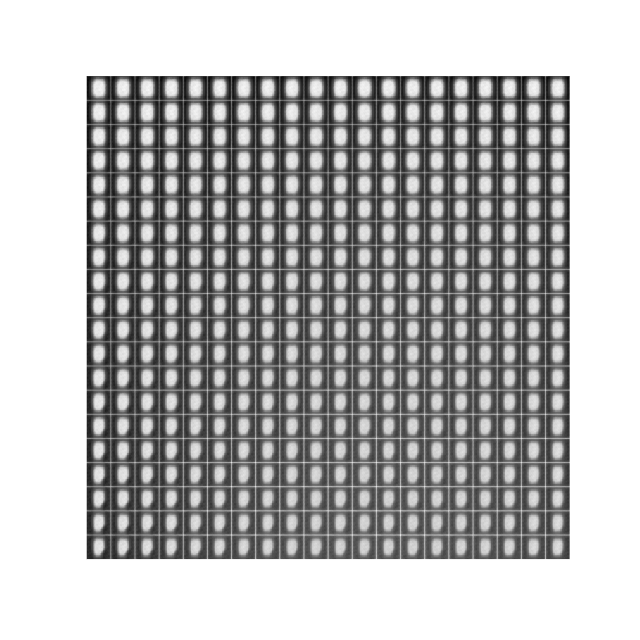
Write a WebGL 1 fragment shader that draws this pattern.

```glsl
precision highp float;
// A square panel of 20 by 20 grey cells on a white ground: each has a bright
// soft blob in a dark frame, parted by thin pale lines. Contrast falls towards
// the lower middle; superellipses, Gaussian lines and layered sines build it.

uniform vec2 u_resolution;

#define CELLS 20.0
#define PANEL_MIN vec2(0.1354, 0.1263)
#define PANEL_SIZE 0.7546
#define BLOCKS 14.0
#define LINE_WIDTH 0.027
#define HALO_WIDTH 0.075
#define BLOB_TOP vec2(0.270, 0.375)
#define BLOB_BOTTOM vec2(0.215, 0.350)
#define FRAME_TONES vec2(0.03, 0.31)
#define BLOB_TONES vec2(0.95, 0.83)
#define LINE_TONES vec2(0.36, 0.60)
#define GRAIN 0.035

// Coarse steps with softened edges inside a cell.
vec2 softBlocks(vec2 p) {
  vec2 s = p * BLOCKS;
  return (floor(s) + smoothstep(0.15, 0.85, fract(s))) / BLOCKS;
}

// Layered sines; the cell index shifts the phase a little.
float mottle(vec2 p, vec2 cell) {
  float a = sin(p.x * 23.0 + cell.x * 0.43 + sin(p.y * 17.0 + cell.y * 0.31));
  float b = sin(p.y * 39.0 - p.x * 14.0 + cell.y * 0.57 + cell.x * 0.19);
  float c = sin(p.x * 61.0 + p.y * 47.0 + cell.x * 1.70 + cell.y * 2.30);
  return 0.5 * a + 0.3 * b + 0.2 * c;
}

// Superellipse distance: 1 on the outline of the blob.
float blobDistance(vec2 p, vec2 radius) {
  vec2 q = abs(p) / radius;
  q *= q * q;
  return pow(q.x + q.y + 1e-6, 1.0 / 3.0);
}

// Strength of the inner grid lines, strongest where they cross.
float gridLines(vec2 g) {
  vec2 d = abs(g - clamp(floor(g + 0.5), 1.0, CELLS - 1.0));
  vec2 core = exp(-d * d / (LINE_WIDTH * LINE_WIDTH));
  vec2 halo = exp(-d * d / (HALO_WIDTH * HALO_WIDTH));
  vec2 s = 0.72 * core + 0.22 * halo;
  return max(s.x, s.y) + 0.6 * min(s.x, s.y);
}

// 0 where contrast is full, 1 where it is weakest.
float contrastLoss(vec2 p) {
  float side = (p.x - 0.62) / 0.62;
  return pow(clamp(1.0 - p.y, 0.0, 1.0), 0.55) * (1.0 - 0.55 * side * side);
}

float panelTone(vec2 p) {
  vec2 g = p * CELLS;
  vec2 cell = clamp(floor(g), 0.0, CELLS - 1.0);
  vec2 f = softBlocks(g - cell);
  float loss = contrastLoss(p);
  float drop = 1.0 - (cell.y + 0.5) / CELLS;
  float grain = mottle(f, cell);

  // The blob narrows down the panel; its foot is trimmed on the left columns.
  vec2 q = f - vec2(0.51, 0.5);
  vec2 radius = mix(BLOB_TOP, BLOB_BOTTOM, drop);
  float foot = smoothstep(0.05, -0.30, 0.0) * 0.0 + smoothstep(0.0, 0.3, -q.y);
  float trim = foot * drop * (1.0 - 0.6 * cell.x / CELLS);
  q.x += 0.05 * trim;
  radius.x *= 1.0 - 0.25 * trim;
  float d = blobDistance(q, radius) + 0.06 * grain;

  // Dark frame, grey fringe, bright core.
  float frame = mix(FRAME_TONES.x, FRAME_TONES.y, loss);
  float fringe = 1.0 - smoothstep(0.95, 1.75, d);
  float core = 1.0 - smoothstep(0.68, 1.28, d);
  float tone = mix(frame, 0.46, 0.75 * fringe);
  float bright = mix(BLOB_TONES.x, BLOB_TONES.y, loss) - 0.07 * d * d;
  tone = mix(tone, bright, core) + GRAIN * grain;

  // Pale separators.
  float line = mix(LINE_TONES.x, LINE_TONES.y, loss);
  return tone + (line - 0.5 * frame) * gridLines(g) * (1.0 - core);
}

void main() {
  vec2 uv = gl_FragCoord.xy / u_resolution;
  float pixel = 1.0 / min(u_resolution.x, u_resolution.y);
  vec2 p = (uv - PANEL_MIN) / PANEL_SIZE;

  vec2 edge = (0.5 - abs(p - 0.5)) * PANEL_SIZE;
  float inside = smoothstep(-0.5 * pixel, 0.5 * pixel, min(edge.x, edge.y));
  float tone = mix(1.0, clamp(panelTone(p), 0.0, 1.0), inside);
  gl_FragColor = vec4(vec3(tone), 1.0);
}
```
